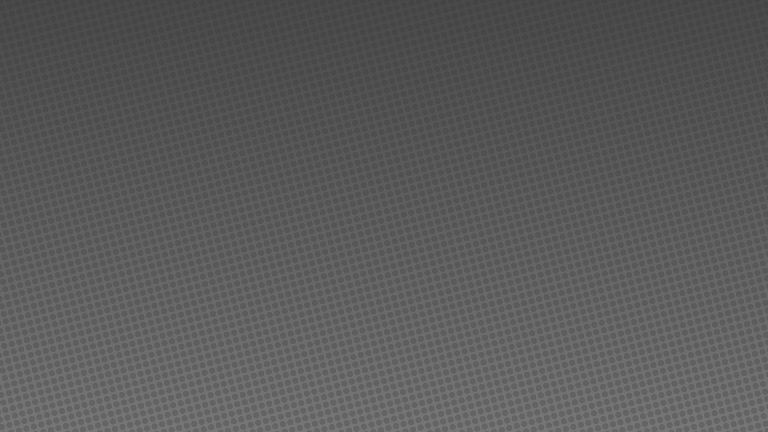
Reproduce this pattern procedurally as a Shadertoy shader.

```glsl
// Tilted grid of dark, closely packed round dots on a grey vertical gradient.

const float CELL_SIZE    = 0.018;  // dot spacing, in canvas heights
const float DOT_RADIUS   = 0.40;   // in cells
const float TILT_DEGREES = 15.0;   // counterclockwise
const float EDGE_WIDTH   = 0.7;    // softening of the dot rim, in pixels
const vec3 GROUND_TOP    = vec3(0.288);
const vec3 GROUND_BOTTOM = vec3(0.464);
const vec3 DOT_TOP       = vec3(0.267);
const vec3 DOT_BOTTOM    = vec3(0.396);

// Turns the point into the axes of a grid tilted by the angle.
vec2 toTiltedAxes(vec2 p, float angle) {
    float c = cos(angle), s = sin(angle);
    return vec2(c * p.x + s * p.y, c * p.y - s * p.x);
}

// Coverage of the dot in each unit cell, softened at the rim.
float dotCoverage(vec2 cellPos, float softness) {
    float dist = length(fract(cellPos) - 0.5) - DOT_RADIUS;
    return 1.0 - smoothstep(-0.5 * softness, 0.5 * softness, dist);
}

void mainImage(out vec4 fragColor, in vec2 fragCoord) {
    // Centred coordinates, in canvas heights
    vec2 p = (fragCoord - 0.5 * iResolution.xy) / iResolution.y;
    float height = fragCoord.y / iResolution.y;

    // Dot grid
    vec2 cellPos = toTiltedAxes(p, radians(TILT_DEGREES)) / CELL_SIZE;
    float softness = EDGE_WIDTH / (iResolution.y * CELL_SIZE);
    float coverage = dotCoverage(cellPos, softness);

    // Both layers fade upward, the ground faster than the dots
    vec3 ground = mix(GROUND_BOTTOM, GROUND_TOP, height);
    vec3 dots = mix(DOT_BOTTOM, DOT_TOP, height);
    fragColor = vec4(mix(ground, dots, coverage), 1.0);
}
```
